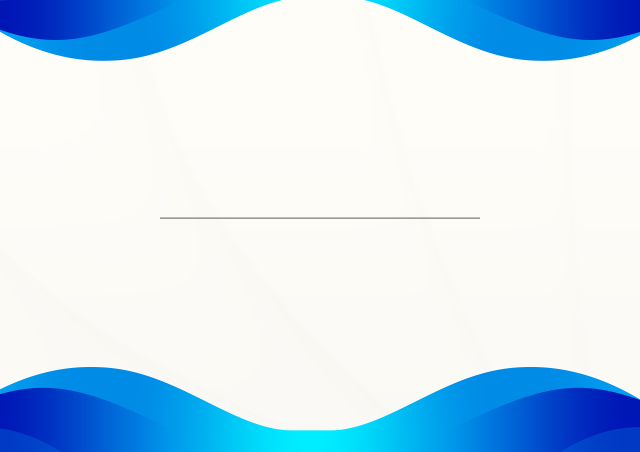
Write a Shadertoy shader that draws this background.

```glsl
// Cream sheet with faint folds, a thin rule, and mirrored blue waves along top and bottom.

// Lengths are fractions of the canvas width.
const vec3 CREAM_TOP = vec3(1.0, 0.992, 0.973);
const vec3 CREAM_BOTTOM = vec3(0.984, 0.978, 0.962);
const vec3 FOLD_TINT = vec3(0.90, 0.93, 1.0);
const vec3 RULE_COLOR = vec3(0.24, 0.22, 0.22);
const vec3 CYAN = vec3(0.0, 0.93, 1.0);
const vec3 AZURE = vec3(0.0, 0.545, 0.905);
const vec3 SKY = vec3(0.01, 0.63, 0.94);
const vec3 NAVY = vec3(0.0, 0.09, 0.715);

const float BOTTOM_CENTER = 0.4857;
const float TOP_CENTER = 0.5052;
const float TOP_SHIFT = 0.0378;     // how far the top waves slide off the canvas
const vec2 CREST = vec2(0.345, 0.1328);
const float CREST_DROP = 0.099;
const float CREST_SPAN = 0.315;
const vec2 DARK_CREST = vec2(0.418, 0.1003);
const vec2 CORNER_CREST = vec2(0.514, 0.039);
const vec2 RULE_ENDS = vec2(0.25, 0.75);
const float RULE_HEIGHT = 0.5175;   // fraction of the canvas height
const float RULE_THICKNESS = 0.0013;

// Share of a pixel that lies between two bounds
float coverage(float x, float lo, float hi, float px) {
    return clamp((min(hi, x + 0.5 * px) - max(lo, x - 0.5 * px)) / px, 0.0, 1.0);
}

float below(float y, float edge, float px) {
    return clamp(0.5 + (edge - y) / px, 0.0, 1.0);
}

// Wave profiles: height at distance d from the axis of symmetry
float lightEdge(float d) {
    float t = CREST.x - d;
    float inner = CREST_DROP * smoothstep(0.0, 1.0, pow(max(t, 0.0) / CREST_SPAN, 1.15));
    float outer = 1.766 * min(t, 0.0) * min(t, 0.0);
    return CREST.y - inner - outer;
}

float darkEdge(float d) {
    float t = d - DARK_CREST.x;
    return DARK_CREST.y - 0.6 * (sqrt(t * t + 0.0169) - 0.13);
}

float cornerEdge(float d) {
    float t = d - CORNER_CREST.x;
    return CORNER_CREST.y - 2.53 * t * t;
}

// Three stacked waves; q.x is measured from the axis, q.y from the base
vec3 paintWaves(vec3 color, vec2 q, float px) {
    float d = abs(q.x);
    float glow = length(vec2(d, 0.8 * (q.y - 0.022)));
    vec3 light = mix(CYAN, AZURE, smoothstep(0.0, 0.29, glow));
    light = mix(light, SKY, smoothstep(0.36, 0.52, d));
    vec3 dark = mix(light, NAVY, smoothstep(0.2, 0.5, d));
    vec3 corner = mix(dark, light, 0.25);

    color = mix(color, light, below(q.y, lightEdge(d), px));
    color = mix(color, dark, below(q.y, darkEdge(d), px));
    return mix(color, corner, below(q.y, cornerEdge(d), px));
}

// Soft shade left of the curve x = a + b*s + c*s*s, s being depth from the top
float foldShade(float x, float s, vec3 curve, float width) {
    float gap = curve.x + s * (curve.y + s * curve.z) - x;
    return smoothstep(-0.006, 0.008, gap) * exp(-max(gap, 0.0) / width);
}

vec3 paintPaper(vec2 p, float height) {
    float s = height - p.y;
    vec3 color = mix(CREAM_TOP, CREAM_BOTTOM, smoothstep(0.15, 0.95, s / height));
    float shade = 0.011 * foldShade(p.x, s, vec3(0.215, 0.116, 0.776), 0.05);
    shade += 0.012 * foldShade(p.x, s, vec3(0.577, 0.169, 0.279), 0.014);
    shade += 0.009 * foldShade(p.x, s, vec3(0.890, -0.023, 0.131), 0.012);
    shade += 0.010 * foldShade(p.x, s, vec3(0.074, -1.19, 2.63), 0.07)
           * smoothstep(0.3, 0.42, s);
    return color - shade * FOLD_TINT;
}

void mainImage(out vec4 fragColor, in vec2 fragCoord) {
    float px = 1.0 / iResolution.x;
    float height = iResolution.y * px;
    vec2 p = fragCoord * px;

    vec3 color = paintPaper(p, height);

    // Rule
    float ruleY = RULE_HEIGHT * height;
    float rule = coverage(p.x, RULE_ENDS.x, RULE_ENDS.y, px)
               * coverage(p.y, ruleY - 0.5 * RULE_THICKNESS, ruleY + 0.5 * RULE_THICKNESS, px);
    color = mix(color, RULE_COLOR, rule);

    // Waves on both borders
    color = paintWaves(color, vec2(p.x - BOTTOM_CENTER, p.y), px);
    color = paintWaves(color, vec2(p.x - TOP_CENTER, height - p.y + TOP_SHIFT), px);

    fragColor = vec4(color, 1.0);
}
```
